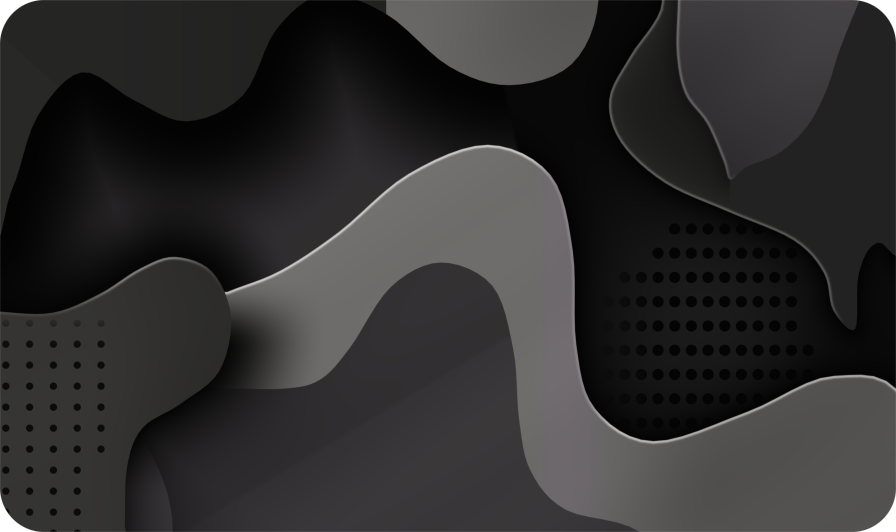
Reproduce this background procedurally as a Shadertoy shader.

```glsl
// Layered charcoal paper waves with soft shadows, thin lit rims and dotted panels.

// Layout grid over the canvas, y runs downward.
const vec2 GRID = vec2(768, 456);
const int KNOTS = 16, STEPS = 6;
const vec3 WARM = vec3(1.01, 1.0, 0.98), COOL = vec3(1.03, 0.98, 1.02);

// Closed spline outlines; knots beyond the grid only close the loops.
const vec2 TOP_WAVE[KNOTS] = vec2[](vec2(-15,195), vec2(10,163), vec2(32,100), vec2(70,62),
  vec2(115,86), vec2(160,104), vec2(208,82), vec2(237,25), vec2(278,-5), vec2(331,12),
  vec2(385,57), vec2(437,73), vec2(490,55), vec2(513,0), vec2(500,-80), vec2(-90,-80));
const vec2 RIBBON[KNOTS] = vec2[](vec2(150,270), vec2(195,250), vec2(240,232), vec2(290,199),
  vec2(350,149), vec2(418,124), vec2(472,150), vec2(491,215), vec2(494,295), vec2(510,350),
  vec2(560,378), vec2(640,353), vec2(715,322), vec2(780,348), vec2(830,520), vec2(150,520));
const vec2 HILL[KNOTS] = vec2[](vec2(90,334), vec2(190,333), vec2(245,333), vec2(275,325),
  vec2(300,298), vec2(335,246), vec2(378,225), vec2(422,245), vec2(440,300), vec2(445,360),
  vec2(455,404), vec2(485,437), vec2(550,457), vec2(600,520), vec2(300,560), vec2(60,520));
const vec2 BLOB[KNOTS] = vec2[](vec2(-40,262), vec2(0,267), vec2(45,268), vec2(85,252),
  vec2(120,230), vec2(150,220), vec2(182,233), vec2(198,272), vec2(188,318), vec2(155,346),
  vec2(122,367), vec2(109,400), vec2(107,450), vec2(105,520), vec2(-60,560), vec2(-90,400));
const vec2 LEAF[KNOTS] = vec2[](vec2(570,-40), vec2(566,8), vec2(540,48), vec2(522,85),
  vec2(532,122), vec2(570,157), vec2(625,182), vec2(680,206), vec2(706,234), vec2(714,266),
  vec2(733,282), vec2(736,235), vec2(752,208), vec2(790,212), vec2(900,60), vec2(640,-150));
const vec2 LOBE[KNOTS] = vec2[](vec2(582,-60), vec2(581,0), vec2(580,45), vec2(587,80),
  vec2(606,106), vec2(620,138), vec2(626,154), vec2(640,143), vec2(668,131), vec2(692,108),
  vec2(708,78), vec2(720,42), vec2(737,0), vec2(760,-50), vec2(700,-120), vec2(620,-120));

vec2 spline(vec2 a, vec2 b, vec2 c, vec2 d, float t) {
  return b + 0.5 * t * (c - a + t * (2.0*a - 5.0*b + 4.0*c - d + t * (3.0*(b - c) + d - a)));
}

// Signed distance to a closed spline, negative inside.
float outline(vec2 p, vec2 k[KNOTS]) {
  float nearest = 1e9, side = 1.0;
  vec2 a = k[0];
  for (int i = 0; i < KNOTS; i++) {
    vec2 k0 = k[(i + KNOTS - 1) % KNOTS], k2 = k[(i + 1) % KNOTS], k3 = k[(i + 2) % KNOTS];
    for (int j = 1; j <= STEPS; j++) {
      vec2 b = spline(k0, k[i], k2, k3, float(j) / float(STEPS));
      vec2 e = b - a, w = p - a;
      vec2 v = w - e * clamp(dot(w, e) / dot(e, e), 0.0, 1.0);
      nearest = min(nearest, dot(v, v));
      if ((a.y > p.y) != (b.y > p.y) && w.x < e.x * w.y / e.y) side = -side;
      a = b;
    }
  }
  return side * sqrt(nearest);
}

float cover(float d, float aa) { return smoothstep(aa, -aa, d); }
float rim(float d) { float x = (d + 1.2) / 1.3; return exp(-x * x); }
float shade(float d, float width) { return 1.0 - exp(-max(d, 0.0) / width); }

// Layered diagonal sines: a faint satin sheen.
float sheen(vec2 p) {
  float s = dot(p, vec2(0.55, 0.83));
  return 0.008 * sin(s * 0.025) + 0.005 * sin(s * 0.061 + 1.0);
}

// Offset from the nearest dot centre.
vec2 dotCell(vec2 p, vec2 origin, vec2 pitch) {
  return mod(p - origin + 0.5 * pitch, pitch) - 0.5 * pitch;
}

void mainImage(out vec4 fragColor, in vec2 fragCoord) {
  vec2 uv = fragCoord / iResolution.xy;
  vec2 p = vec2(uv.x, 1.0 - uv.y) * GRID;
  float aa = 0.75 * GRID.y / iResolution.y, gloss = sheen(p);
  float top = outline(p, TOP_WAVE), ribbon = outline(p, RIBBON), hill = outline(p, HILL);
  float blob = outline(p, BLOB), leaf = outline(p, LEAF), lobe = outline(p, LOBE);

  // Backdrop: lit hollow on the left, dark panel on the right
  float hollow = 0.012 + 0.17 * smoothstep(5.0, 125.0, top) * smoothstep(-10.0, 65.0, blob);
  vec2 r = p - vec2(605, 270);
  float panel = 0.02 + 0.075 * exp(-dot(r, r) / 14000.0);
  panel = 0.012 + panel * shade(ribbon, 16.0) * shade(leaf, 14.0);
  float seam = smoothstep(-2.0, 3.0, p.x - 415.0 - 0.22 * p.y);
  vec3 col = mix(hollow * COOL, vec3(panel), seam);

  // Right dots
  vec2 cell = dotCell(p, vec2(564, 217), vec2(14.3, 20.8)), c = p - cell;
  float inside = step(516.0 + 1.35 * max(242.0 - c.y, 0.0), c.x)
    * step(c.x, 684.0 + 14.0 * step(290.0, c.y)) * step(190.0, c.y);
  inside *= smoothstep(500.0, 570.0, p.x);
  col = mix(col, vec3(0.015), inside * cover(length(cell) - 4.8, aa));

  // Leaf with its pale lobe
  float body = smoothstep(624.0, 627.0, p.x);
  float strip = (0.155 - 0.05 * shade(-leaf, 18.0)) * (0.65 + 0.35 * shade(lobe, 9.0));
  float pale = 0.23 + 0.04 * smoothstep(580.0, 700.0, p.x) - 0.0004 * p.y + gloss;
  vec3 layer = mix(mix(strip, 0.135, body) * WARM, pale * COOL, cover(lobe, aa));
  layer += 0.18 * rim(lobe) * smoothstep(632.0, 620.0, p.x);
  layer += 0.2 * rim(leaf) * smoothstep(725.0, 710.0, p.x);
  col = mix(col, layer, cover(leaf, aa));

  // Top wave: dark sheet, then a bright end
  float sheet = 0.145 - 0.015 * smoothstep(50.0, 300.0, p.x);
  sheet += 0.012 * smoothstep(-2.0, 2.0, p.y - 30.0 - 0.89 * p.x);
  float bright = 0.41 - 0.08 * smoothstep(331.0, 510.0, p.x) + gloss;
  col = mix(col, mix(sheet, bright, cover(331.0 - p.x, aa)) * WARM, cover(top, aa));

  // Ribbon, shaded where the blob overhangs it
  float tone = 0.43 - 0.09 * smoothstep(480.0, 620.0, p.x) + gloss;
  tone -= 0.02 * smoothstep(250.0, 420.0, p.y);
  tone *= mix(1.0, smoothstep(-15.0, 85.0, blob), smoothstep(235.0, 300.0, p.y));
  float steep = smoothstep(450.0, 480.0, p.x) * smoothstep(530.0, 495.0, p.x);
  layer = tone * mix(WARM, COOL, steep) + 0.34 * rim(ribbon) * (1.0 - 0.75 * steep);
  col = mix(col, layer, cover(ribbon, aa));

  // Hill with a faint fold at its foot
  tone = 0.185 + 0.015 * smoothstep(-3.0, 3.0, p.y + 0.6 * p.x - 550.0) + gloss;
  float fold = (GRID.y - p.y) / 85.0;
  fold = cover(p.x - 148.0 + 30.0 * fold * fold, aa) * smoothstep(370.0, 430.0, p.y);
  col = mix(col, (tone * shade(blob, 38.0) + 0.075 * fold + 0.015) * COOL, cover(hill, aa));

  // Left blob and its dots
  tone = 0.205 - 0.035 * smoothstep(60.0, 190.0, p.x) + 0.3 * gloss;
  cell = dotCell(p, vec2(5, 277), vec2(20.4, 18));
  c = p - cell;
  inside = step(c.x, 90.0 - 15.0 * step(390.0, c.y)) * smoothstep(262.0, 300.0, p.y);
  tone = mix(tone, 0.045, inside * cover(length(cell) - 3.1, aa));
  float lit = smoothstep(285.0, 230.0, p.y) * smoothstep(198.0, 140.0, p.x);
  col = mix(col, tone * WARM + 0.3 * rim(blob) * lit, cover(blob, aa));

  // Rounded white corners
  vec2 q = abs(p - 0.5 * GRID) - 0.5 * GRID + 38.0;
  col = mix(vec3(1), col, cover(length(max(q, 0.0)) - 38.0, aa));
  fragColor = vec4(col, 1);
}
```
